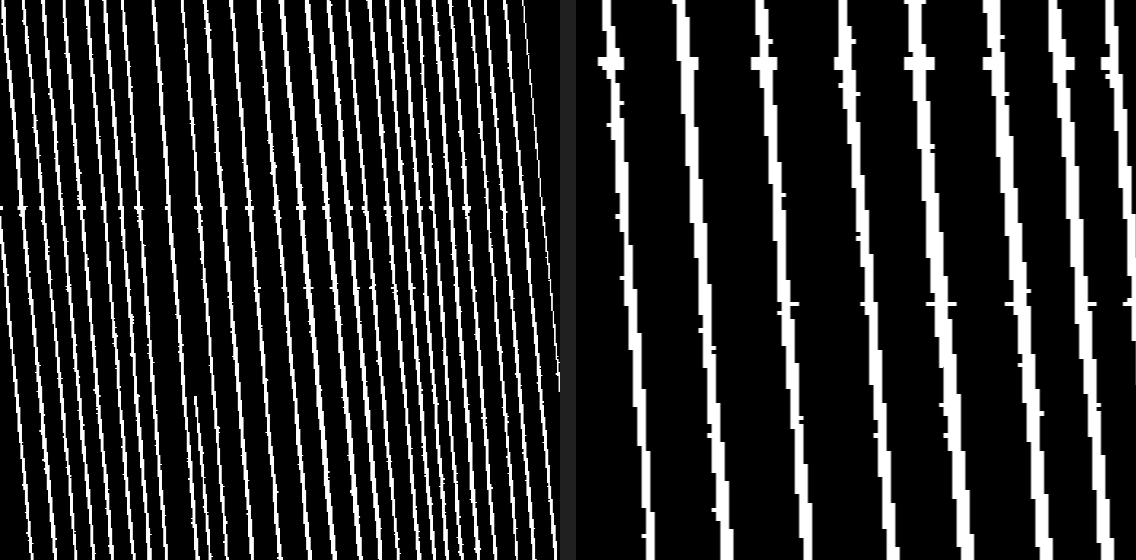
Left, the full canvas; right, a detail of the centre.
Give the GLSL for this pattern, as a three.js fragment shader.

```glsl
// Draws slanted, unevenly spaced white scan lines with stepped, worn edges on black.
varying vec2 vUv;

const float LINE_COUNT = 27.0;
const float CELLS = 384.0;      // steps across and up for the jagged edges
const float SOFTNESS = 0.0008;  // half width of the edge smoothing
const vec3 INK = vec3(1.0);
const vec3 GROUND = vec3(0.0);

float hash(vec2 p) {
  return fract(sin(dot(p, vec2(127.1, 311.7))) * 43758.5453);
}

// Smooth one-dimensional noise, separate for each seed
float noise(float t, float seed) {
  float f = fract(t);
  float a = hash(vec2(floor(t), seed));
  float b = hash(vec2(floor(t) + 1.0, seed));
  return mix(a, b, f * f * (3.0 - 2.0 * f));
}

float bell(float x, float centre, float spread) {
  float d = (x - centre) / spread;
  return exp(-0.5 * d * d);
}

float snap(float x) {
  return floor(x * CELLS + 0.5) / CELLS;
}

// Where a line meets the top edge: even steps, pushed right mid-way, then jittered
float topPosition(float i) {
  float even = -0.0365 + 0.0371 * i;
  float drift = 0.065 * bell(i, 15.5, 5.0) - 0.02 * bell(i, 7.0, 0.7);
  return even + drift + 0.008 * (hash(vec2(i, 4.0)) - 0.5);
}

// How far a line moves right on its way down
float slant(float i) {
  return 0.0875 + 0.0085 * cos(0.48 * (i - 14.0));
}

float lineWidth(float i) {
  float w = 0.0062 + 0.0018 * (hash(vec2(i, 9.0)) - 0.5) + 0.0025 * bell(i, 14.0, 1.0);
  return i > LINE_COUNT - 1.5 ? 0.5 * w : w;
}

// Sideways burrs: rare specks, plus two rows where many lines are nicked
float burr(float row, float seed, float side) {
  float speck = step(0.975, hash(vec2(floor(row * CELLS), seed + side)));
  float pick = hash(vec2(seed, side + 21.0));
  float upper = step(abs(row - 0.629), 0.0028) * step(0.35, pick);
  float lower = step(abs(row - 0.486), 0.0015) * step(0.4, pick)
              * step(abs(seed - 15.0), 4.5);
  return 0.0022 * speck + 0.0045 * max(upper, lower);
}

// Coverage of one slanted line with stepped edges
float stroke(vec2 uv, float top, float shift, float width, float seed) {
  float row = (floor(uv.y * CELLS) + 0.5) / CELLS;
  float centre = top + shift * (1.0 - row) + 0.002 * (noise(row * 14.0, seed) - 0.5);
  float halfWidth = 0.5 * width + 0.0012 * (noise(row * 45.0, seed + 50.0) - 0.5);
  float left = snap(centre - halfWidth - burr(row, seed, 0.3));
  float right = snap(centre + halfWidth + burr(row, seed, 0.7));
  right = max(right, left + 1.0 / CELLS);
  return smoothstep(left - SOFTNESS, left + SOFTNESS, uv.x)
       * (1.0 - smoothstep(right - SOFTNESS, right + SOFTNESS, uv.x));
}

void main() {
  float ink = 0.0;
  for (float i = 0.0; i < LINE_COUNT; i += 1.0) {
    ink = max(ink, stroke(vUv, topPosition(i), slant(i), lineWidth(i), i));
  }

  // Short extra line that starts part of the way down
  float started = 1.0 - smoothstep(0.293 - SOFTNESS, 0.293 + SOFTNESS, vUv.y);
  ink = max(ink, started * stroke(vUv, 0.283, 0.0935, 0.0048, 40.0));

  gl_FragColor = vec4(mix(GROUND, INK, ink), 1.0);
}
```
